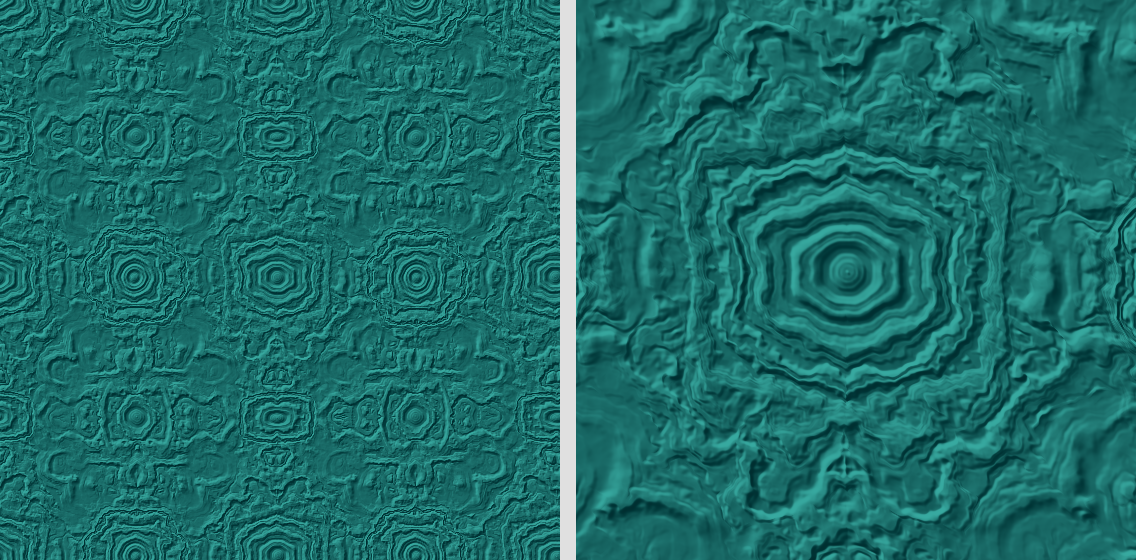
Left: the whole. Right: its middle third, enlarged.
Write a Shadertoy shader that draws this pattern.

```glsl
const float REPEATS = 2.0;
const vec2 TILE_CENTRE = vec2(0.493, 0.506);
const vec2 TO_LIGHT = vec2(-0.6, 0.8);
const vec3 SHADE = vec3(0.0, 0.21, 0.215);
const vec3 SHEEN = vec3(0.235, 0.70, 0.66);

vec2 hash2(vec2 cell) {
    vec3 h = fract(cell.xyx * vec3(0.1031, 0.1030, 0.0973));
    h += dot(h, h.yzx + 33.33);
    return fract((h.xx + h.yz) * h.zy);
}

// Distance to the nearest scattered point
float cellular(vec2 p) {
    vec2 cell = floor(p), f = fract(p);
    float nearest = 4.0;
    for (int y = -1; y <= 1; y++)
    for (int x = -1; x <= 1; x++) {
        vec2 neighbour = vec2(x, y);
        vec2 toPoint = neighbour + hash2(cell + neighbour) - f;
        nearest = min(nearest, dot(toPoint, toPoint));
    }
    return sqrt(nearest);
}

float layeredSines(vec2 p) {
    float sum = 0.0, amplitude = 0.55;
    for (int i = 0; i < 5; i++) {
        sum += amplitude * sin(p.x + 1.4 * sin(p.y + float(i)));
        p = mat2(1.52, 1.14, -1.14, 1.52) * p + 2.7;
        amplitude *= 0.56;
    }
    return sum;
}

// Periodic ridge with sloped flanks and a flat crest
float plateau(float phase) {
    return smoothstep(0.15, 0.85, 0.5 + 0.5 * cos(6.28318 * phase));
}

// Blends concentric wavy ridges into the surrounding height
float addMedallion(float height, vec2 v, float radius, float spacing, float wobble) {
    float d = length(v);
    d += wobble * smoothstep(0.0, radius * 0.8, d);
    float rings = 0.6 * plateau(d / spacing) + 0.3 * plateau(2.4 * d / spacing + 0.2);
    return mix(rings, height, smoothstep(0.65 * radius, radius, d));
}

float relief(vec2 uv) {
    // Mirrored tile, with a slight drift across the canvas
    vec2 drift = vec2(layeredSines(uv * 9.0), layeredSines(uv.yx * 8.0 + 5.0));
    vec2 p = (uv - TILE_CENTRE) * REPEATS + 0.008 * drift;
    vec2 q = abs(fract(p + 0.5) - 0.5);

    // Eroded lumps and channels
    float ripple = layeredSines(q * 27.0 + 1.5);
    float wear = layeredSines(uv * 31.0);
    vec2 bent = q + 0.025 * vec2(ripple, layeredSines(q.yx * 24.0 + 4.0));
    float lumps = cellular(bent * 7.5 + 3.0);
    float cover = smoothstep(-0.75, 0.15, layeredSines(q * 13.0 + 8.0) + 0.4 * wear);
    float height = 0.65 * plateau(lumps * 1.9 + 0.3 * ripple + 0.1 * wear);
    height += 0.35 * plateau(lumps * 4.2 + 0.45 * ripple + 0.2 * wear);
    height *= mix(0.2, 1.0, cover);

    // Four medallions per tile
    float wobble = 0.03 * ripple + 0.006 * wear;
    float lobes = 0.006 * cos(8.0 * atan(q.y, q.x + 0.00001));
    height = addMedallion(height, q, 0.24, 0.047, wobble + lobes);
    height = addMedallion(height, q - vec2(0.5, 0.0), 0.24, 0.036, wobble);
    height = addMedallion(height, q - vec2(0.5), 0.12, 0.064, wobble);
    height = addMedallion(height, (q - vec2(0.0, 0.5)) * vec2(0.75, 1.2), 0.15, 0.043, wobble);

    // Crumbly grain, strongest on raised parts
    float grain = 0.6 * cellular(uv * 75.0) + 0.4 * cellular(uv * 145.0 + 7.0);
    return height + grain * mix(0.1, 0.38, clamp(height, 0.0, 1.0));
}

void mainImage(out vec4 fragColor, in vec2 fragCoord) {
    vec2 uv = fragCoord / iResolution.xy;
    float height = relief(uv);

    // Crisp edge light and a softer, wider shade
    float edgeLight = height - relief(uv + TO_LIGHT * 0.002);
    float softShade = height - relief(uv + TO_LIGHT * 0.007);
    float light = 2.5 * edgeLight + 0.55 * softShade + 0.12 * (height - 0.5);

    float tone = 0.43 + 0.5 * tanh(light);
    fragColor = vec4(mix(SHADE, SHEEN, tone), 1.0);
}
```
